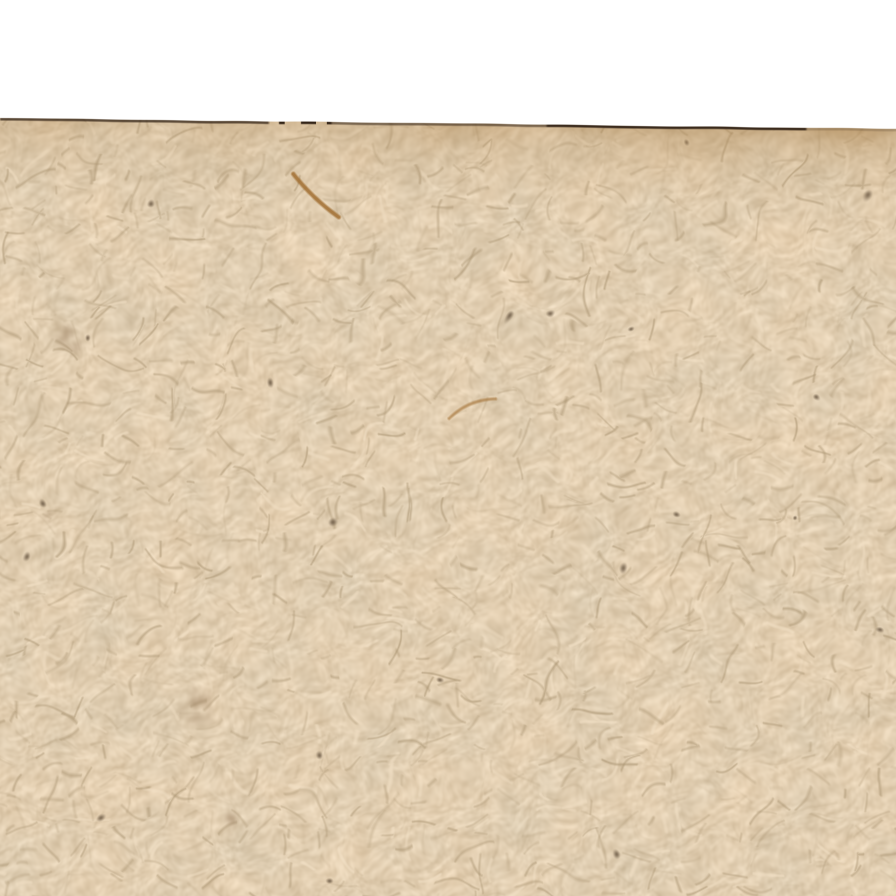
Write a three.js fragment shader that draws this texture.

```glsl
// Sheet of old, fibrous tan paper below a white strip, with a thin dark torn edge.
// Warped gradient noise makes the pulp; bent strokes scattered over a jittered
// grid make the fibres; sparse soft discs make the stains and specks.

varying vec2 vUv;

const vec3 WHITE = vec3(1.0);
const vec3 PAPER = vec3(0.882, 0.806, 0.692);
const vec3 PALE_FIBRE = vec3(0.95, 0.88, 0.775);
const vec3 DARK_FIBRE = vec3(0.66, 0.575, 0.44);
const vec3 AGED_TAN = vec3(0.70, 0.56, 0.37);
const vec3 STAIN = vec3(0.60, 0.49, 0.37);
const vec3 SPECK = vec3(0.40, 0.33, 0.25);
const vec3 STRAW = vec3(0.63, 0.43, 0.19);
const vec3 EDGE_INK = vec3(0.20, 0.14, 0.09);

vec2 hash2(vec2 p) {
  vec3 q = fract(p.xyx * vec3(0.1031, 0.1030, 0.0973));
  q += dot(q, q.yzx + 33.33);
  return fract((q.xx + q.yz) * q.zy);
}

vec2 rotate(vec2 p, float angle) {
  float c = cos(angle), s = sin(angle);
  return vec2(c * p.x + s * p.y, c * p.y - s * p.x);
}

float cornerSlope(vec2 cell, vec2 offset) {
  float angle = 6.2832 * hash2(cell + 57.0).x;
  return dot(vec2(cos(angle), sin(angle)), offset);
}

// Gradient noise, about -0.7 to 0.7
float noise(vec2 p) {
  vec2 i = floor(p), f = fract(p);
  vec2 u = f * f * f * (f * (f * 6.0 - 15.0) + 10.0);
  vec2 e = vec2(1.0, 0.0);
  float low = mix(cornerSlope(i, f), cornerSlope(i + e, f - e), u.x);
  float high = mix(cornerSlope(i + e.yx, f - e.yx), cornerSlope(i + 1.0, f - 1.0), u.x);
  return mix(low, high, u.y);
}

// Distance to a stroke bent into a shallow parabola
float strokeDistance(vec2 p, float angle, float halfLength, float bend) {
  vec2 q = rotate(p, angle);
  float along = clamp(q.x, -halfLength, halfLength);
  return length(q - vec2(along, bend * along * along));
}

float softFill(float dist, float radius, float blur) {
  return 1.0 - smoothstep(radius - blur, radius + blur, dist);
}

// Short curved fibres, mostly rising to the right
float fibres(vec2 p, float cells, float width, float seed) {
  vec2 home = floor(p * cells);
  float cover = 0.0;
  for (int y = -1; y <= 1; y++) {
    for (int x = -1; x <= 1; x++) {
      vec2 cell = home + vec2(float(x), float(y));
      vec2 place = hash2(cell + seed);
      vec2 shape = hash2(cell + seed + 31.7);
      vec2 look = hash2(cell + seed + 73.1);
      float angle = 0.45 + (shape.x - 0.5) * 2.6;
      float halfLength = mix(0.15, 0.6, shape.y) / cells;
      float bend = (look.x - 0.5) * 0.9 * cells;
      float d = strokeDistance(p - (cell + place) / cells, angle, halfLength, bend);
      cover = max(cover, look.y * look.y * softFill(d, width, 0.0016));
    }
  }
  return cover;
}

// Sparse round marks; share is the fraction of cells that hold one
float spots(vec2 p, float cells, float radius, float share, float seed) {
  vec2 cell = floor(p * cells);
  vec2 centre = (cell + 0.25 + 0.5 * hash2(cell + seed)) / cells;
  vec2 look = hash2(cell + seed + 19.3);
  float size = radius * mix(0.5, 1.0, look.y);
  return step(look.x, share) * softFill(length(p - centre), size * 0.5, size * 0.5);
}

float band(float x, float start, float end) {
  return smoothstep(start - 0.002, start + 0.002, x) - smoothstep(end - 0.002, end + 0.002, x);
}

vec3 paperColour(vec2 p) {
  vec2 warped = p + 0.012 * vec2(noise(p * 24.0), noise(p * 24.0 + 41.0));
  vec2 streak = rotate(warped, 0.45) * vec2(55.0, 125.0);
  float pulp = 0.55 * noise(streak) + 0.35 * noise(warped * 160.0) + 0.3 * noise(p * 38.0);
  float clouds = noise(p * 13.0 + 5.0) + 0.6 * noise(p * 32.0 + 90.0);

  vec3 colour = PAPER + pulp * vec3(0.125, 0.135, 0.15);
  colour += clouds * vec3(0.030, 0.016, 0.006);
  colour = mix(colour, PALE_FIBRE, 0.6 * fibres(warped, 36.0, 0.0017, 11.0));
  colour = mix(colour, DARK_FIBRE, 0.55 * fibres(warped, 25.0, 0.0013, 47.0));
  colour = mix(colour, DARK_FIBRE, 0.50 * fibres(warped, 44.0, 0.0014, 83.0));

  float mottle = 0.55 + 0.9 * noise(p * 75.0);
  colour = mix(colour, STAIN, 0.55 * mottle * spots(warped, 6.0, 0.026, 0.2, 3.0));
  return mix(colour, SPECK, 0.75 * spots(warped, 15.0, 0.0065, 0.08, 29.0));
}

void main() {
  vec2 p = vUv;
  float edge = 0.868 - 0.0115 * p.x + 0.0012 * noise(vec2(p.x * 14.0, 2.5));
  float depth = edge - p.y;
  vec3 colour = paperColour(p);

  // Browning towards the edge, deeper on the right
  float age = 0.32 + 0.28 * smoothstep(0.35, 0.75, p.x) + 0.4 * noise(p * vec2(9.0, 14.0));
  colour = mix(colour, AGED_TAN, clamp(age, 0.0, 1.0) * exp(-max(depth, 0.0) / 0.034));

  // Two golden straws
  float longStraw = strokeDistance(p - vec2(0.351, 0.780), -0.76, 0.035, 2.0);
  float curvedStraw = strokeDistance(p - vec2(0.525, 0.549), 0.40, 0.028, -7.0);
  colour = mix(colour, STRAW, 0.85 * softFill(longStraw, 0.0023, 0.0016));
  colour = mix(colour, STRAW, 0.60 * softFill(curvedStraw, 0.0017, 0.0016));

  // Broken dark line along the edge
  float dashes = band(p.x, 0.30, 0.37) * smoothstep(-0.05, 0.05, noise(vec2(p.x * 75.0, 8.4)));
  float ink = 0.75 * band(p.x, 0.0, 0.30) + dashes + 0.55 * band(p.x, 0.37, 0.61);
  ink += 0.95 * band(p.x, 0.61, 0.90) + 0.2 * band(p.x, 0.90, 1.01);
  colour = mix(colour, EDGE_INK, ink * softFill(abs(depth - 0.001), 0.0018, 0.0012));

  colour = mix(WHITE, colour, smoothstep(-0.001, 0.001, depth));
  gl_FragColor = vec4(colour, 1.0);
}
```
